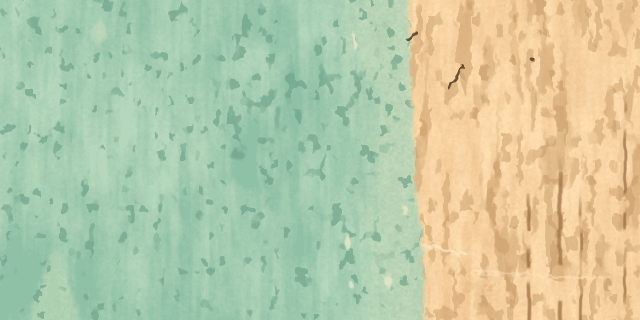
Write a WebGL 1 fragment shader that draws this texture.

```glsl
precision highp float;
uniform vec2 u_resolution;

vec2 hash2(vec2 p) {
  vec3 q = fract(p.xyx * vec3(0.1031, 0.1030, 0.0973));
  q += dot(q, q.yzx + 33.33);
  return fract((q.xx + q.yz) * q.zy);
}

// Smooth cellular noise: x = blended cell value, y = nearest distance
vec2 cells(vec2 p) {
  vec2 base = floor(p);
  float total = 0.0, weight = 0.0, nearest = 2.0;
  for (int j = -1; j <= 1; j++) {
    for (int i = -1; i <= 1; i++) {
      vec2 id = base + vec2(float(i), float(j));
      vec2 h = hash2(id + 50.0);
      vec2 d = id + 0.15 + 0.7 * h - p;
      float w = exp(-7.0 * dot(d, d));
      total += w * hash2(id + 117.0).x;
      weight += w;
      nearest = min(nearest, length(d));
    }
  }
  return vec2(total / weight, nearest);
}

float layered(vec2 p) {
  return 0.5 * cells(p).x + 0.3 * cells(p * 2.1 + 7.0).x + 0.2 * cells(p * 4.3 + 19.0).x;
}

float segment(vec2 p, vec2 a, vec2 b) {
  vec2 d = b - a;
  return length(p - a - d * clamp(dot(p - a, d) / dot(d, d), 0.0, 1.0));
}

float stroke(vec2 p, vec2 a, vec2 b, float width) {
  return 1.0 - smoothstep(width * 0.4, width * 1.3, segment(p, a, b));
}

float blob(vec2 p, vec2 center, vec2 radius) {
  return 1.0 - smoothstep(0.5, 1.2, length((p - center) / radius));
}

float glow(vec2 p, vec2 center, vec2 radius) {
  vec2 d = (p - center) / radius;
  return exp(-dot(d, d));
}

// Vertical groove broken up along its length
float groove(vec2 p, float x, float bottom, float top, float width) {
  float wander = 0.006 * (cells(vec2(x * 30.0, p.y * 28.0)).x - 0.5);
  float span = smoothstep(bottom - 0.03, bottom + 0.03, p.y) * (1.0 - smoothstep(top - 0.12, top, p.y));
  float broken = smoothstep(0.2, 0.6, cells(vec2(x * 70.0, p.y * 18.0)).x);
  return span * broken * (1.0 - smoothstep(width * 0.3, width * 1.5, abs(p.x + wander - x)));
}

vec3 greenPaint(vec2 p, vec2 rough, float edge, float grain, float streak) {
  float mottle = layered(p * vec2(8.0, 5.0) + 3.0);
  float tone = 0.5 + 1.0 * (mottle - 0.5) + 0.75 * (streak - 0.5) + 0.35 * (grain - 0.5);
  tone -= 0.45 * glow(p, vec2(0.05, 0.12), vec2(0.3, 0.16));
  tone -= 0.25 * glow(p, vec2(0.85, 0.6), vec2(0.16, 0.4));
  tone -= 0.3 * glow(p, vec2(0.5, 0.0), vec2(0.4, 0.13));
  tone += 0.2 * glow(p, vec2(0.35, 0.55), vec2(0.3, 0.3));
  vec3 color = mix(vec3(0.56, 0.755, 0.65), vec3(0.715, 0.845, 0.735), clamp(tone, 0.0, 1.0));

  // Faded strip beside the seam and pale wedge at lower left
  float fade = smoothstep(-0.27, -0.04, p.x - edge + 0.1 * (mottle - 0.5));
  color = mix(color, vec3(0.76, 0.84, 0.715) + 0.07 * (grain - 0.5), 0.72 * fade);
  float wedge = 0.01 + 0.33 * (0.225 - rough.y) - abs(rough.x - 0.172);
  wedge = smoothstep(-0.012, 0.018, wedge) * (1.0 - smoothstep(0.2, 0.235, p.y));
  color = mix(color, vec3(0.72, 0.835, 0.71) + 0.05 * (grain - 0.5), 0.75 * wedge);

  // Scattered pits, densest near the seam and the central stain
  float density = 0.12 + 0.5 * glow(p, vec2(1.18, 0.6), vec2(0.13, 0.38)) + 0.3 * glow(p, vec2(0.82, 0.58), vec2(0.13, 0.3));
  float pits = smoothstep(0.83 - 0.25 * density, 0.98 - 0.2 * density, cells(rough * vec2(48.0, 36.0)).x);
  float stain = max(blob(rough, vec2(0.742, 0.515), vec2(0.024, 0.022)), blob(rough, vec2(0.118, 0.575), vec2(0.010, 0.006)));
  stain = max(stain, blob(rough, vec2(1.17, 0.52), vec2(0.012, 0.009)));
  stain = max(stain, groove(p, 0.867, 0.6, 0.78, 0.008));
  color = mix(color, vec3(0.42, 0.63, 0.53), clamp(0.65 * pits + 0.65 * stain, 0.0, 0.8));

  // Exposed pale chips
  float chip = max(blob(rough, vec2(1.084, 0.245), vec2(0.011, 0.025)), blob(rough, vec2(1.212, 0.12), vec2(0.013, 0.024)));
  chip = max(chip, blob(rough, vec2(1.106, 0.87), vec2(0.008, 0.028)));
  chip = max(chip, blob(rough, vec2(1.266, 0.34), vec2(0.013, 0.015)));
  chip = max(chip, blob(rough, vec2(1.094, 0.104), vec2(0.009, 0.014)));
  chip = max(chip, 0.4 * blob(rough, vec2(0.31, 0.9), vec2(0.025, 0.045)));
  return mix(color, vec3(0.91, 0.91, 0.79), 0.8 * chip);
}

vec3 tanPaint(vec2 p, vec2 rough, float grain, float streak) {
  float tone = 0.62 + 0.8 * (streak - 0.5) + 0.5 * (grain - 0.5) + 0.6 * (layered(p * 6.0) - 0.5);
  vec3 color = mix(vec3(0.93, 0.765, 0.56), vec3(0.995, 0.865, 0.685), clamp(tone, 0.0, 1.0));
  float wear = smoothstep(1.3, 1.75, p.x) * (1.0 - 0.4 * p.y);
  float flakes = smoothstep(0.72, 0.92, cells(rough * vec2(42.0, 24.0) + 9.0).x + 0.07 * wear);
  float lines = smoothstep(0.7, 0.92, cells(rough * vec2(44.0, 7.0) + 31.0).x + 0.08 * wear);
  color = mix(color, vec3(0.78, 0.61, 0.41), clamp(0.5 * flakes + 0.5 * lines, 0.0, 0.75));

  float cuts = max(groove(p, 1.652, -0.1, 0.45, 0.006), groove(p, 1.75, -0.1, 0.54, 0.007));
  cuts = max(cuts, max(groove(p, 1.815, -0.1, 0.42, 0.005), groove(p, 1.953, 0.05, 0.75, 0.005)));
  color = mix(color, vec3(0.61, 0.44, 0.26), 0.75 * cuts);
  float scratch = max(stroke(rough, vec2(1.31, 0.237), vec2(1.45, 0.205), 0.006), 0.6 * stroke(rough, vec2(1.47, 0.15), vec2(1.9, 0.13), 0.005));
  return mix(color, vec3(1.0, 0.92, 0.77), 0.65 * scratch);
}

void main() {
  vec2 p = gl_FragCoord.xy / u_resolution.y;
  vec2 rough = p + 0.014 * (vec2(cells(p * 55.0).x, cells(p * 55.0 + 40.0).x) - 0.5);
  float grain = 0.5 * cells(p * 95.0).x + 0.5 * cells(p * 190.0).x;
  float streak = 0.6 * cells(p * vec2(32.0, 3.5)).x + 0.4 * cells(p * vec2(75.0, 9.0)).x;
  float edge = 1.277 + 0.018 * (1.0 - smoothstep(0.4, 1.0, p.y)) + 0.03 * (1.0 - smoothstep(0.15, 0.5, p.y));

  // Two paint fields meet at a worn seam
  float side = smoothstep(-0.013, 0.013, rough.x - edge);
  vec3 color = mix(greenPaint(p, rough, edge, grain, streak), tanPaint(p, rough, grain, streak), side);

  // Dark gouges
  float gouge = max(stroke(rough, vec2(1.275, 0.88), vec2(1.303, 0.902), 0.006), stroke(rough, vec2(1.405, 0.725), vec2(1.443, 0.79), 0.005));
  gouge = max(gouge, blob(rough, vec2(1.66, 0.815), vec2(0.009, 0.008)));
  color = mix(color, vec3(0.3, 0.23, 0.14), 0.85 * gouge);
  gl_FragColor = vec4(color, 1.0);
}
```
